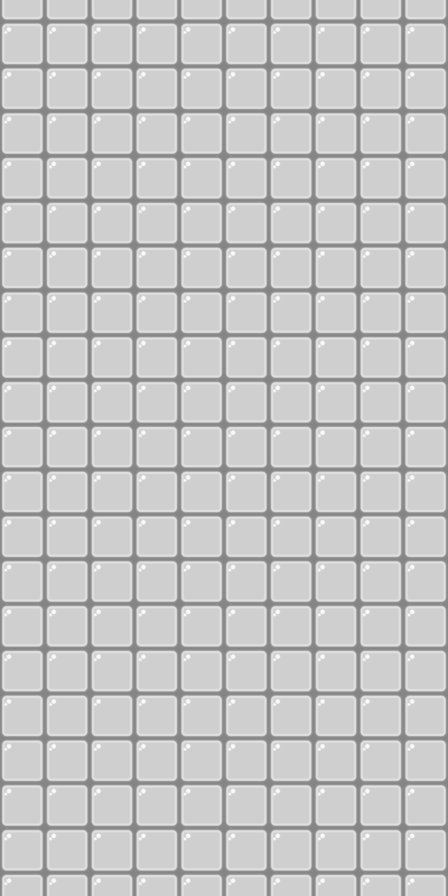
This pattern is drawn by a WebGL 2 fragment shader. Its source:

```glsl
#version 300 es
precision highp float;
// Grid of pale grey rounded tiles with light rims and soft dark grout.
// Each cell is a rounded-box distance field, shaded in bands by depth,
// with two glossy dots near the upper left corner.

#define TILES vec2(10.0, 20.0)
#define GRID_SHIFT vec2(0.0, 0.48)
#define TILE_HALF 0.452
#define CORNER_RADIUS 0.10
#define RIM_WIDTH 0.052
#define EDGE_SOFTNESS 0.014
#define BIG_DOT vec3(0.200, 0.822, 0.050)
#define SMALL_DOT vec3(0.130, 0.755, 0.030)

uniform vec2 u_resolution;
out vec4 fragColor;

const vec3 FACE = vec3(0.81);
const vec3 RIM = vec3(0.88);
const vec3 GROUT_EDGE = vec3(0.57);
const vec3 GROUT_CORE = vec3(0.52);
const vec3 GLOSS = vec3(0.98);

float roundedBox(vec2 p, float halfSize, float radius) {
    vec2 q = abs(p) - halfSize + radius;
    return length(max(q, 0.0)) + min(max(q.x, q.y), 0.0) - radius;
}

// Coverage of a dot given as centre and radius
float dotMask(vec2 p, vec3 spot, float blur) {
    return 1.0 - smoothstep(-blur, blur, distance(p, spot.xy) - spot.z);
}

void main() {
    vec2 grid = gl_FragCoord.xy / u_resolution * TILES + GRID_SHIFT;
    vec2 cell = fract(grid);
    vec2 pixel = TILES / u_resolution;
    float blur = EDGE_SOFTNESS + 0.4 * max(pixel.x, pixel.y);

    float d = roundedBox(cell - 0.5, TILE_HALF, CORNER_RADIUS);

    // Face and lighter rim
    float rim = smoothstep(-blur, blur, d + RIM_WIDTH);
    vec3 color = mix(FACE, RIM, rim);

    // Gloss dots
    float gloss = max(dotMask(cell, BIG_DOT, blur), dotMask(cell, SMALL_DOT, blur));
    color = mix(color, GLOSS, gloss);

    // Grout, darkest along its middle
    vec3 grout = mix(GROUT_EDGE, GROUT_CORE, smoothstep(0.0, 0.06, d));
    color = mix(color, grout, smoothstep(-blur, blur, d));

    fragColor = vec4(color, 1.0);
}
```
